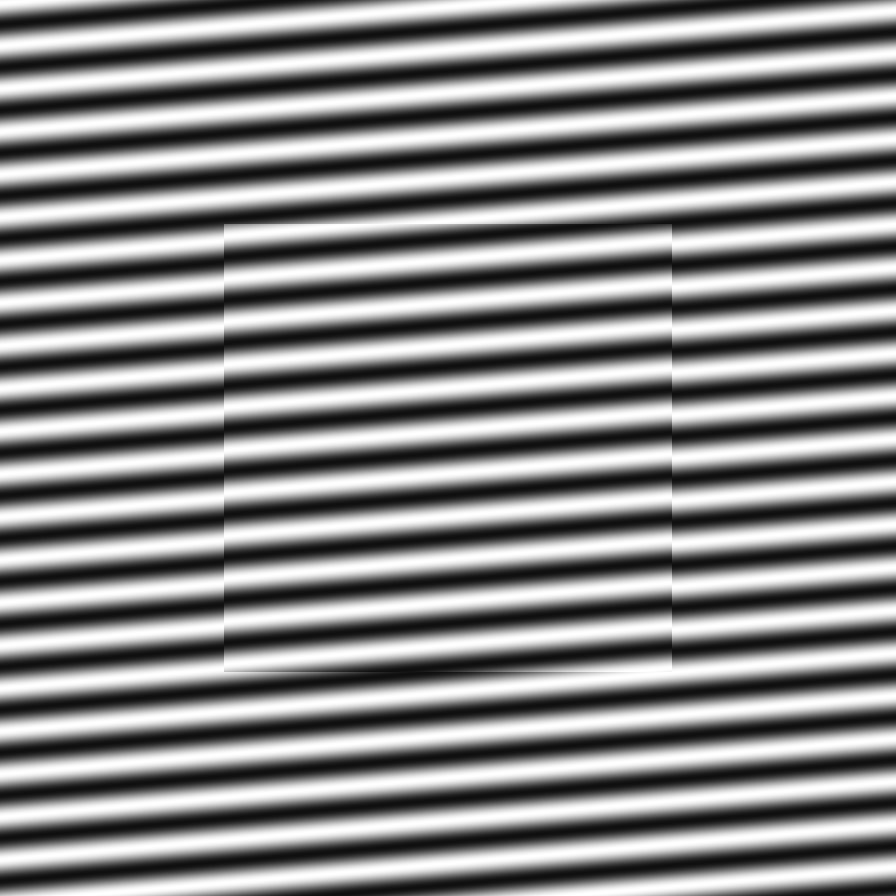
Give the GLSL for this pattern, as a Shadertoy shader.

```glsl
// A tilted sinusoidal grating in grey tones, with a central square window
// in which the same grating is slightly out of step with its surroundings.
// Each region evaluates one cosine along the stripe normal; a box mask joins them.

#define CYCLES 21.0           // stripes per canvas height, along the normal
#define TILT_DEGREES 5.0      // rise of the stripes towards the right
#define FIELD_PHASE 0.30      // stripe offset of the surround, in cycles
#define WINDOW_PHASE 0.40     // stripe offset inside the window, in cycles
#define WINDOW_HALF_SIZE 0.25 // half the side of the central square
#define DARK_LEVEL 0.06
#define LIGHT_LEVEL 1.0

const float TAU = 6.2831853;

float grating(float cycles, float phase) {
    float wave = 0.5 + 0.5 * cos(TAU * (cycles - phase));
    return mix(DARK_LEVEL, LIGHT_LEVEL, wave);
}

float squareDistance(vec2 p, float halfSize) {
    vec2 d = abs(p) - halfSize;
    return length(max(d, 0.0)) + min(max(d.x, d.y), 0.0);
}

void mainImage(out vec4 fragColor, in vec2 fragCoord) {
    // Centred coordinates, one unit per canvas height
    float pixel = 1.0 / iResolution.y;
    vec2 p = (fragCoord - 0.5 * iResolution.xy) * pixel;

    // Stripe coordinate along the tilted normal
    float angle = radians(TILT_DEGREES);
    vec2 normal = vec2(-sin(angle), cos(angle));
    float cycles = CYCLES * dot(p, normal);

    // Surround and window, joined with a smoothed edge
    float field = grating(cycles, FIELD_PHASE);
    float window = grating(cycles, WINDOW_PHASE);
    float edge = squareDistance(p, WINDOW_HALF_SIZE);
    float inside = 1.0 - smoothstep(-0.5 * pixel, 0.5 * pixel, edge);

    fragColor = vec4(vec3(mix(field, window, inside)), 1.0);
}
```
